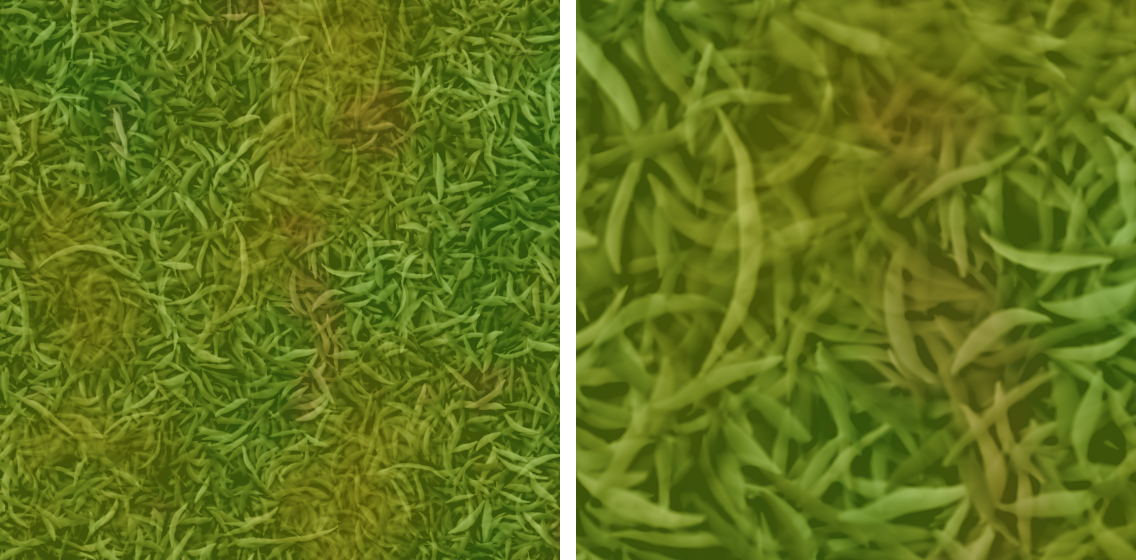
Left: the whole. Right: its middle third, enlarged.
Write a WebGL 2 fragment shader that draws this texture.

```glsl
#version 300 es
precision highp float;

uniform vec2 u_resolution;
out vec4 fragColor;

vec3 hash3(vec2 cell, float seed) {
    vec3 q = fract(vec3(cell.xyx + seed * 17.3) * vec3(0.1031, 0.1030, 0.0973));
    q += dot(q, q.yxz + 33.33);
    return fract((q.xxy + q.yzz) * q.zyx);
}

vec2 gradient(vec2 cell, float seed) {
    float angle = 6.2832 * hash3(cell, seed).x;
    return vec2(cos(angle), sin(angle));
}

// Gradient noise, roughly -0.7 to 0.7
float noise(vec2 p, float seed) {
    vec2 i = floor(p), f = fract(p);
    vec2 u = f * f * f * (f * (f * 6.0 - 15.0) + 10.0);
    vec2 e = vec2(1.0, 0.0);
    float a = dot(gradient(i, seed), f);
    float b = dot(gradient(i + e.xy, seed), f - e.xy);
    float c = dot(gradient(i + e.yx, seed), f - e.yx);
    float d = dot(gradient(i + e.xx, seed), f - e.xx);
    return mix(mix(a, b, u.x), mix(c, d, u.x), u.y);
}

float fbm(vec2 p, float seed) {
    return noise(p, seed) + 0.5 * noise(p * 2.1, seed + 1.0) + 0.25 * noise(p * 4.3, seed + 2.0);
}

vec2 rotate(vec2 p, float angle) {
    float c = cos(angle), s = sin(angle);
    return vec2(c * p.x + s * p.y, c * p.y - s * p.x);
}

// Lays one blade per cell over "under", which holds tone and warmth
vec2 bladeLayer(vec2 under, vec2 p, float cells, float seed, float density,
                float halfWidth, vec2 toneRange, float opacity) {
    vec2 g = p * cells, home = floor(g);
    for (int y = -1; y <= 1; y++) {
        for (int x = -1; x <= 1; x++) {
            vec2 cell = home + vec2(x, y);
            vec3 place = hash3(cell, seed);
            vec3 form = hash3(cell, seed + 5.0);
            vec3 tint = hash3(cell, seed + 9.0);
            if (tint.z > density) continue;

            // Direction drifts slowly, with a wide scatter
            float angle = 4.0 * noise(cell * 5.0 / cells, 40.0) + 2.6 * (place.z - 0.5) + 0.6;
            vec2 q = rotate(g - cell - 0.5 - 0.7 * (place.xy - 0.5), angle);
            float halfLength = mix(0.42, 0.85, form.x);
            float along = clamp(q.x / halfLength, -1.0, 1.0);
            q.y -= (form.y - 0.5) * 0.9 * q.x * q.x;

            // Tapered body with a soft rim and a shadow along one side
            float width = halfWidth * mix(0.7, 1.3, form.z) * (1.0 - 0.65 * along * along);
            float beyond = max(abs(q.x) - halfLength, 0.0);
            float soft = 0.0022 * cells;
            float body = smoothstep(soft, -soft, length(vec2(beyond, q.y)) - width);
            float shade = smoothstep(width + 2.0 * soft, 0.0,
                                     length(vec2(beyond, q.y + width + 0.5 * soft)));
            under.x -= 0.20 * shade * opacity;

            float tone = mix(toneRange.x, toneRange.y, tint.x);
            tone += 0.13 * clamp(q.y / width, -1.0, 1.0) + 0.06 * along;
            under = mix(under, vec2(tone, tint.y - 0.5), body * opacity);
        }
    }
    return under;
}

vec3 grassRamp(float tone) {
    vec3 deep = vec3(0.24, 0.33, 0.035);
    vec3 middle = vec3(0.44, 0.53, 0.125);
    vec3 pale = vec3(0.66, 0.74, 0.38);
    return tone < 0.5 ? mix(deep, middle, tone * 2.0) : mix(middle, pale, tone * 2.0 - 1.0);
}

void main() {
    vec2 p = gl_FragCoord.xy / u_resolution.y;
    vec2 bent = p + 0.007 * vec2(noise(p * 24.0, 1.0), noise(p * 24.0, 2.0));

    // Broad patches: warmth, blurred turf, dry earth
    float warmth = fbm(p * 2.6, 10.0);
    float blurred = smoothstep(0.05, 0.45, warmth);
    float dry = smoothstep(0.22, 0.6, fbm(p * 4.5, 20.0));
    float opacity = mix(0.82, 0.45, blurred);

    // Undergrowth, then short blades from low to high
    vec2 turf = vec2(mix(0.22, 0.36, blurred) + 0.35 * fbm(bent * 22.0, 30.0), 0.0);
    for (int i = 0; i < 8; i++) {
        float rise = float(i) / 7.0;
        vec2 range = vec2(0.10, 0.72) + 0.13 * rise;
        turf = bladeLayer(turf, bent, mix(27.0, 20.0, rise), float(i) + 50.0,
                          0.9, 0.115, range, opacity);
    }

    // Scattered long pale stalks
    turf = bladeLayer(turf, bent, 10.0, 70.0, 0.16, 0.055, vec2(0.62, 0.92), 0.65);

    // Dark hollows and uneven light
    float hollow = smoothstep(0.32, 0.7, fbm(p * 11.0, 80.0));
    float tone = turf.x + 0.14 * fbm(p * 5.0, 90.0) + 0.09 * noise(bent * 70.0, 95.0);
    tone = 0.42 + 1.2 * (tone - 0.42) - 0.32 * hollow;

    vec3 color = grassRamp(clamp(tone, 0.0, 1.0));
    color += (0.13 * warmth + 0.035 * turf.y) * vec3(1.0, 0.12, -0.15);
    color = mix(color, color * vec3(1.13, 0.93, 1.15) + vec3(0.02, 0.0, 0.02), 0.7 * dry);
    fragColor = vec4(clamp(color, 0.0, 1.0), 1.0);
}
```
